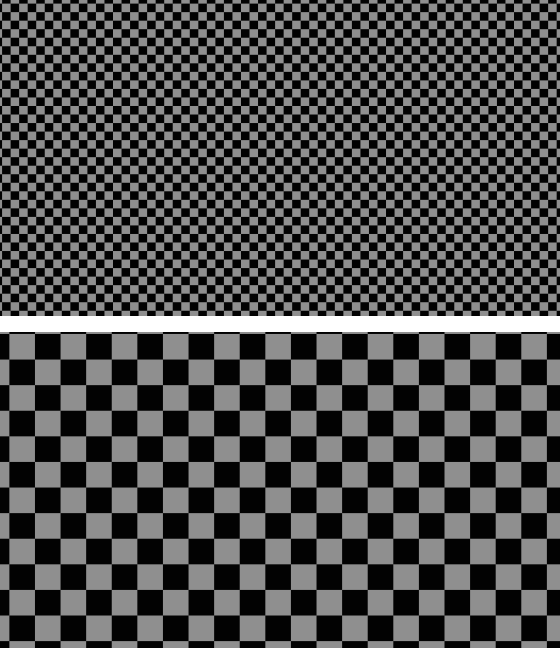
Top: the whole. Bottom: its middle third, enlarged.
This pattern is drawn by a Shadertoy shader. Its source:

```glsl
// Fine checkerboard of mid-grey and near-black squares, cropped at the borders.

const float CELL_SIZE = 0.027;               // side of a square, in canvas heights
const vec2 GRID_ORIGIN = vec2(0.0066, -0.0104); // corner of a grey square
const vec3 GREY = vec3(0.56);
const vec3 BLACK = vec3(0.007);

// Signed distance to the nearest cell border: positive in even cells, negative in odd.
vec2 stripeDistance(vec2 p) {
    return abs(mod(p - 0.5, 2.0) - 1.0) - 0.5;
}

// Box-filtered checker: 1 on grey squares, 0 on black ones.
float checker(vec2 p, float pixelWidth) {
    vec2 stripes = clamp(2.0 * stripeDistance(p) / pixelWidth, -1.0, 1.0);
    return 0.5 + 0.5 * stripes.x * stripes.y;
}

void mainImage(out vec4 fragColor, in vec2 fragCoord) {
    // Cell coordinates and the width of one pixel in cells
    vec2 cellPos = (fragCoord / iResolution.y - GRID_ORIGIN) / CELL_SIZE;
    float pixelWidth = 1.0 / (iResolution.y * CELL_SIZE);

    fragColor = vec4(mix(BLACK, GREY, checker(cellPos, pixelWidth)), 1.0);
}
```
